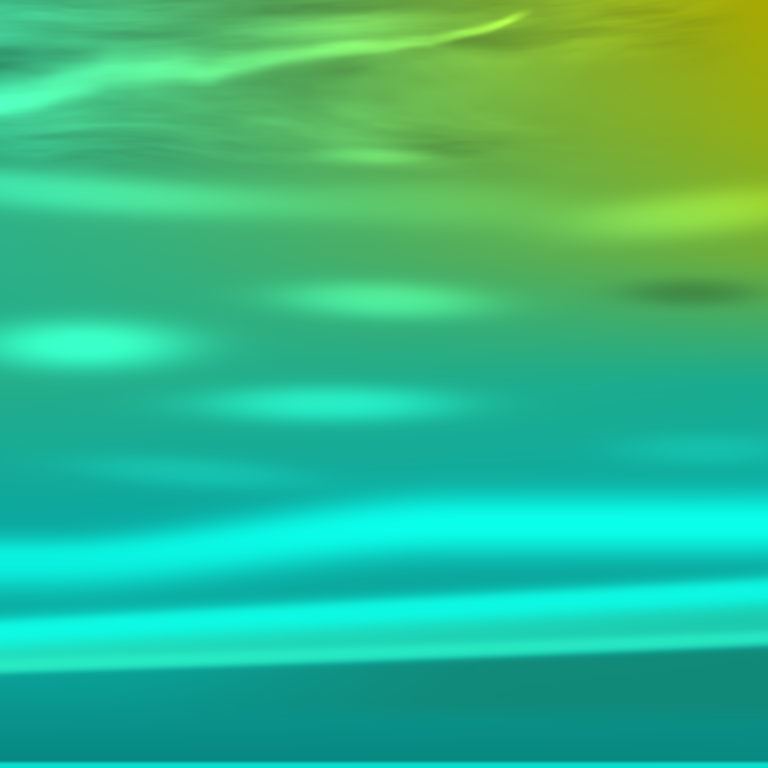
A Shadertoy shader for this background:

```glsl
// Soft horizontal light bands over a teal-to-olive gradient, with fine wisps at the top.

// Vertical colour ramps, evenly spaced from bottom to top.
const int ROWS = 7;
const vec3 LEFT_RAMP[ROWS] = vec3[](
    vec3(.03, .52, .50), vec3(.04, .67, .63), vec3(.05, .66, .62), vec3(.14, .68, .54),
    vec3(.17, .69, .53), vec3(.22, .71, .52), vec3(.24, .72, .52));
const vec3 RIGHT_RAMP[ROWS] = vec3[](
    vec3(.03, .53, .50), vec3(.05, .60, .55), vec3(.04, .67, .64), vec3(.10, .67, .56),
    vec3(.44, .68, .22), vec3(.58, .68, .08), vec3(.66, .66, .00));

const vec3 CYAN = vec3(.04, 1., .92);
const vec3 MINT = vec3(.16, .93, .77);
const vec3 SHADE = vec3(.07, .53, .46);

// Glow ellipses: centre, radii; then gain, slope.
const int GLOWS = 11;
const vec4 GLOW_SHAPE[GLOWS] = vec4[](
    vec4(.11, .551, .14, .032), vec4(.50, .609, .14, .024), vec4(.43, .474, .17, .024),
    vec4(.90, .619, .09, .018), vec4(.91, .722, .17, .030), vec4(.12, .747, .26, .026),
    vec4(.56, .733, .22, .030), vec4(.92, .415, .12, .022), vec4(.25, .385, .16, .020),
    vec4(.49, .796, .08, .010), vec4(.46, .955, .10, .022));
const vec2 GLOW_LIGHT[GLOWS] = vec2[](
    vec2(.50, .00), vec2(.36, -.03), vec2(.38, .00), vec2(-.20, .00),
    vec2(.28, .10), vec2(.30, -.06), vec2(.12, -.04), vec2(.12, .00),
    vec2(.14, -.06), vec2(.30, -.03), vec2(.18, .10));

// Heights of the diagonal streak at evenly spaced knots.
const int KNOTS = 6;
const float STREAK_Y[KNOTS] = float[](.872, .900, .912, .932, .945, .985);
const float STREAK_END = .70;
const float STREAK_GAIN = .40;
const float WISP_GAIN = .55;
const vec2 WISP_SCALE = vec2(5., 38.);

float hash(vec2 p) {
    vec3 q = fract(p.xyx * .1031);
    q += dot(q, q.yzx + 33.33);
    return fract((q.x + q.y) * q.z);
}

float noise(vec2 p) {
    vec2 i = floor(p), f = fract(p);
    f = f * f * (3. - 2. * f);
    return mix(mix(hash(i), hash(i + vec2(1, 0)), f.x),
               mix(hash(i + vec2(0, 1)), hash(i + vec2(1, 1)), f.x), f.y);
}

float fbm(vec2 p) {
    float sum = 0., weight = .5;
    for (int i = 0; i < 4; i++) {
        sum += weight * noise(p);
        p = p * 2. + vec2(7.3, 3.1);
        weight *= .5;
    }
    return sum;
}

vec3 background(vec2 p) {
    float row = clamp(p.y, 0., .9999) * float(ROWS - 1);
    int i = int(row);
    float t = fract(row);
    return mix(mix(LEFT_RAMP[i], LEFT_RAMP[i + 1], t),
               mix(RIGHT_RAMP[i], RIGHT_RAMP[i + 1], t), pow(p.x, 1.2));
}

float glowGain(vec2 p) {
    float gain = 0.;
    for (int i = 0; i < GLOWS; i++) {
        vec2 d = p - GLOW_SHAPE[i].xy;
        d.y -= d.x * GLOW_LIGHT[i].y;
        d /= GLOW_SHAPE[i].zw;
        gain += GLOW_LIGHT[i].x * exp(-pow(dot(d, d), 1.3));
    }
    return gain;
}

// Bell profile with separate widths above and below its centre.
float band(float d, float above, float below) {
    return exp(-pow(abs(d) / (d > 0. ? above : below), 2.4));
}

float streak(vec2 p) {
    float knot = clamp(p.x / STREAK_END, 0., .9999) * float(KNOTS - 1);
    int i = int(knot);
    float y = mix(STREAK_Y[i], STREAK_Y[i + 1], fract(knot));
    y += .008 * (noise(vec2(p.x * 22., 4.)) - .5);
    float width = mix(.021, .005, smoothstep(0., STREAK_END, p.x));
    return band(p.y - y, width * 1.2, width) * (1. - smoothstep(.66, STREAK_END, p.x));
}

float wisps(vec2 p) {
    float bend = .10 * p.x * smoothstep(.80, .95, p.y) - .05 * p.x;
    float warp = .03 * (noise(p * vec2(6., 14.)) - .5);
    float grain = fbm(vec2(p.x, p.y - bend + warp) * WISP_SCALE) - .47;
    float fade = smoothstep(.55, .80, p.x) * (1. - smoothstep(.89, .95, p.y));
    return grain * smoothstep(.74, .83, p.y) * (1. - .9 * fade) * (1. - smoothstep(.84, .98, p.x));
}

void mainImage(out vec4 fragColor, in vec2 fragCoord) {
    vec2 p = fragCoord / iResolution.xy;
    vec3 color = background(p);

    // Glows, wisps and diagonal streak scale the local colour.
    color *= 1. + glowGain(p) + WISP_GAIN * wisps(p) + STREAK_GAIN * streak(p);

    // Wide cyan band.
    float rise = smoothstep(.05, .60, p.x);
    float wide = band(p.y - .272 - .045 * rise, mix(.028, .040, rise), .040);
    color = mix(color, CYAN, wide * mix(.85, 1., rise));

    // Lower ribbon: shaded underside, soft body, bright upper and lower rims.
    float base = .124 + .030 * p.x + .006 * p.x * p.x;
    float crest = .178 + .054 * p.x;
    float under = 1. - smoothstep(base - .012, base + .004, p.y);
    color = mix(color, SHADE, under * smoothstep(.05, .09, p.y) * smoothstep(.1, .7, p.x) * .85);
    float body = smoothstep(base - .006, base + .008, p.y) * (1. - smoothstep(crest, crest + .02, p.y));
    color = mix(color, MINT, body * mix(.75, .55, p.x));
    color = mix(color, CYAN, .85 * band(p.y - crest, .019, .022));
    color = mix(color, MINT, .8 * band(p.y - base - .010, .010, .010));

    // Thin bright line along the bottom.
    color = mix(color, CYAN * .87, 1. - smoothstep(.004, .011, p.y));

    fragColor = vec4(clamp(color, 0., 1.), 1.);
}
```
